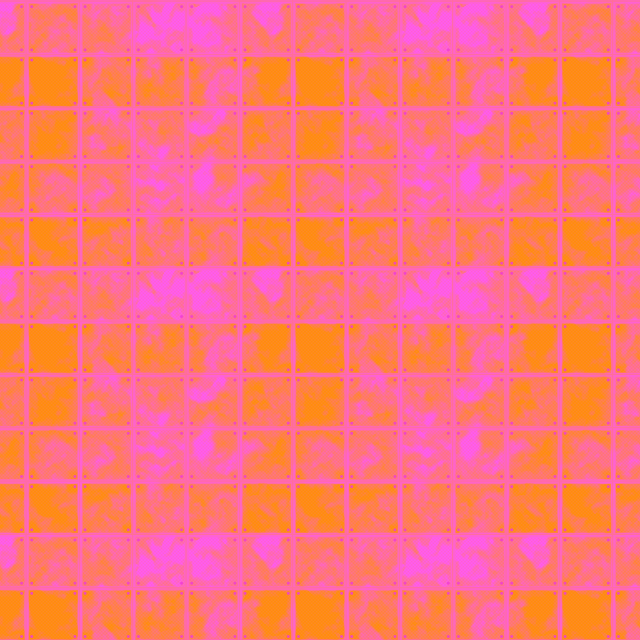
Give the GLSL for this texture, as a three.js fragment shader.

```glsl
// Riveted square panels, 12 by 12, tinted from orange to magenta in a cycle of 5 panels.
// Layered sines set the tint of each panel, wrapped cellular noise adds blotches and
// wear, and a fine weave, pink seams with a thin groove and corner rivets lie on top.
varying vec2 vUv;

const float PANELS = 12.0;
const float CYCLE = 5.0;
const float TAU = 6.28319;
const vec2 GRID_SHIFT = vec2(0.5, 0.03);
const vec3 ORANGE = vec3(1.0, 0.56, 0.03);
const vec3 MAGENTA = vec3(1.0, 0.35, 0.96);
const vec3 RIVET = vec3(0.94, 0.24, 0.83);

vec3 hash3(vec2 p) {
  vec3 q = fract(vec3(p.xyx) * vec3(0.1031, 0.1030, 0.0973));
  q += dot(q, q.yxz + 33.33);
  return fract((q.xxy + q.yzz) * q.zyx);
}

// Smooth cellular noise, 0 to 1, that wraps after the given number of cells
float cellNoise(vec2 p, float period, float sharpness) {
  vec2 cell = floor(p);
  vec2 local = p - cell;
  float total = 0.0;
  float weights = 0.0;
  for (int j = -1; j <= 1; j++) {
    for (int i = -1; i <= 1; i++) {
      vec2 offset = vec2(float(i), float(j));
      vec3 h = hash3(mod(cell + offset, period) + 7.0 * period);
      vec2 d = offset + h.xy - local;
      float w = exp(-sharpness * dot(d, d));
      total += h.z * w;
      weights += w;
    }
  }
  return total / weights;
}

// One octave scaled to a number of noise cells per panel
float octave(vec2 p, float density, float sharpness) {
  return cellNoise(p * density, CYCLE * density, sharpness);
}

// Tint of a panel: slow wave across, faster wave down
float panelTint(vec2 panel) {
  float across = cos(TAU * (panel.x - 2.3) / CYCLE);
  float down = cos(2.0 * TAU * panel.y / CYCLE);
  return 0.43 + 0.20 * across + 0.24 * down;
}

float band(float dist, float halfWidth, float soft) {
  return 1.0 - smoothstep(halfWidth - soft, halfWidth + soft, dist);
}

// Fine diagonal checks that stand for woven grain
float weave(vec2 p, float cycles) {
  vec2 c = cos(TAU * cycles * p);
  return c.x * c.y;
}

void main() {
  // Panel space, rows counted downward
  vec2 p = vec2(vUv.x, 1.0 - vUv.y) * PANELS - GRID_SHIFT;
  vec2 panel = floor(p);
  vec2 local = p - panel;
  vec2 toSeam = 0.5 - abs(local - 0.5);
  float edge = min(toSeam.x, toSeam.y);

  // Blotches, bent by sines that share the cycle
  vec2 bent = p + 0.07 * sin(TAU * p.yx * 1.4 + vec2(0.0, 1.7));
  float broad = octave(bent, 2.0, 9.0);
  float medium = octave(bent, 6.0, 7.0);
  float fine = octave(p, 15.0, 6.0);
  float blotch = 0.5 * broad + 0.3 * medium + 0.2 * fine - 0.5;

  // Panel tint drifts a little sideways within each panel
  vec2 tintPoint = panel + vec2(0.4 * (local.x - 0.5), 0.0);
  float tone = panelTint(tintPoint) + 1.25 * blotch;

  // Worn rims fade toward pink, some corners toward orange
  float rim = 1.0 - smoothstep(0.02, 0.17, edge + 0.35 * (medium - 0.5));
  tone = mix(tone, 0.56, 0.45 * rim);
  float corner = 1.0 - smoothstep(0.06, 0.24, length(toSeam - 0.08));
  tone -= 0.42 * corner * smoothstep(0.4, 0.75, 0.6 * broad + 0.4 * medium);

  tone = clamp(tone, 0.06, 0.93) + 0.11 * weave(p, 16.0);

  // Seams: uneven pink strips, then a thin warm groove along their middle
  vec2 seamDist = toSeam + 0.012 * (medium - 0.5);
  float strip = max(band(seamDist.x, 0.044, 0.018), band(seamDist.y, 0.040, 0.018));
  tone = mix(tone, 0.86, strip * (0.65 + 0.35 * broad));
  vec2 grooveDist = abs(fract(p + 0.5) - 0.5 + vec2(0.012, 0.010));
  float groove = max(band(grooveDist.x, 0.010, 0.011), band(grooveDist.y, 0.010, 0.011));
  tone = mix(tone, 0.50, 0.6 * groove);

  vec3 color = mix(ORANGE, MAGENTA, clamp(tone, 0.0, 1.0));

  // Rivets in the four corners of every panel
  float rivet = band(length(toSeam - 0.095), 0.027, 0.012);
  color = mix(color, RIVET, 0.85 * rivet);

  gl_FragColor = vec4(color, 1.0);
}
```
